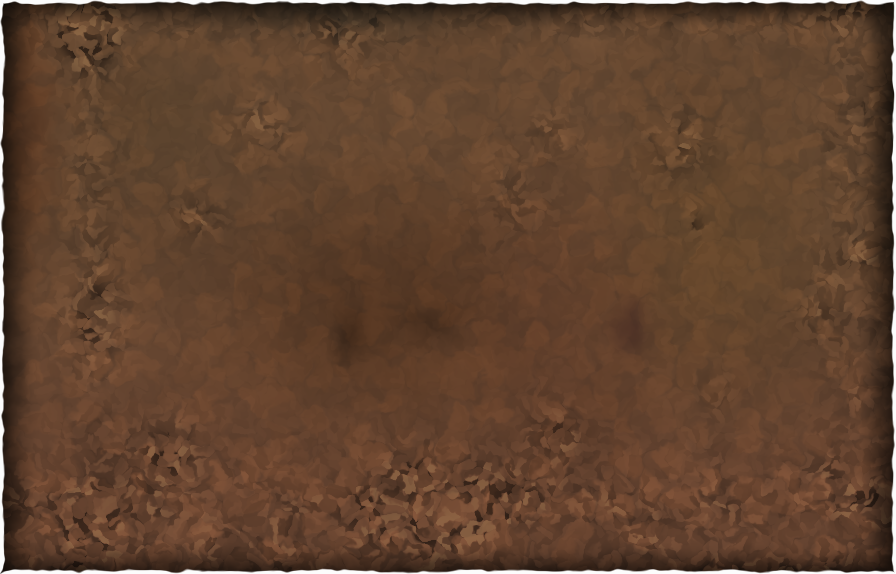
Write a Shadertoy shader that draws this texture.

```glsl
// Aged brown leather sheet with mottled flakes, burnt rim and torn edges.

const int CLUSTERS = 16;
// Worn clusters: centre x, centre y, radius (sheet height = 1)
const vec3 WORN[CLUSTERS] = vec3[CLUSTERS](
    vec3(0.45, 0.78, 0.05), vec3(0.97, 0.76, 0.04), vec3(0.89, 0.65, 0.06),
    vec3(1.21, 0.61, 0.025), vec3(1.18, 0.75, 0.06), vec3(0.16, 0.45, 0.05),
    vec3(1.41, 0.45, 0.04), vec3(1.50, 0.52, 0.06), vec3(0.29, 0.22, 0.06),
    vec3(0.96, 0.25, 0.05), vec3(0.86, 0.12, 0.07), vec3(0.71, 0.15, 0.07),
    vec3(1.25, 0.32, 0.03), vec3(0.34, 0.62, 0.04), vec3(0.62, 0.96, 0.07),
    vec3(0.15, 0.93, 0.06));

float hash(vec2 p) {
    vec3 q = fract(vec3(p.xyx) * 0.1031);
    q += dot(q, q.yzx + 33.33);
    return fract((q.x + q.y) * q.z);
}

float noise(vec2 p) {
    vec2 i = floor(p), f = fract(p);
    f = f * f * (3.0 - 2.0 * f);
    return mix(mix(hash(i), hash(i + vec2(1, 0)), f.x),
               mix(hash(i + vec2(0, 1)), hash(i + vec2(1, 1)), f.x), f.y);
}

float fbm(vec2 p) {
    float sum = 0.0, amp = 0.53;
    for (int i = 0; i < 4; i++) {
        sum += amp * noise(p);
        p = mat2(1.6, 1.2, -1.2, 1.6) * p + 17.3;
        amp *= 0.5;
    }
    return sum;
}

// Random tone per irregular cell, blended softly across the borders
float flakes(vec2 p, float sharpness) {
    vec2 cell = floor(p);
    float tone = 0.0, total = 0.0001;
    for (int y = -1; y <= 1; y++)
    for (int x = -1; x <= 1; x++) {
        vec2 id = cell + vec2(x, y);
        vec2 d = id + vec2(hash(id + 5.1), hash(id + 41.7)) - p;
        float w = exp(-sharpness * dot(d, d));
        tone += w * hash(id + 91.3);
        total += w;
    }
    return tone / total;
}

float spot(vec2 p, vec2 centre, vec2 size) {
    vec2 d = (p - centre) / size;
    return exp(-dot(d, d));
}

// How strongly the surface is flaked at a place
float wear(vec2 p, float aspect) {
    float w = 0.55 * (1.0 - smoothstep(0.08, 0.30, p.y));
    w += 0.40 * smoothstep(0.90, 0.98, p.y);
    w += 0.40 * spot(p, vec2(0.16, p.y), vec2(0.045, 1.0));
    w += 0.45 * smoothstep(aspect - 0.17, aspect - 0.08, p.x);
    for (int i = 0; i < CLUSTERS; i++)
        w += 0.70 * spot(p, WORN[i].xy, vec2(WORN[i].z));
    return clamp(w * (0.25 + 1.2 * noise(p * 16.0)), 0.0, 1.0);
}

// Broad colour zones of the hide
vec3 hide(vec2 p) {
    vec3 col = mix(vec3(0.410, 0.268, 0.188), vec3(0.402, 0.284, 0.192),
                   smoothstep(0.1, 0.7, p.y));
    col = mix(col, vec3(0.315, 0.198, 0.12), 0.75 * spot(p, vec2(0.68, 0.46), vec2(0.30, 0.20)));
    col = mix(col, vec3(0.385, 0.235, 0.16), 0.45 * spot(p, vec2(1.0, 0.45), vec2(0.18, 0.25)));
    col = mix(col, vec3(0.37, 0.265, 0.15), 0.50 * spot(p, vec2(1.25, 0.55), vec2(0.18, 0.22)));
    col = mix(col, vec3(0.34, 0.255, 0.165), 0.45 * spot(p, vec2(0.28, 0.80), vec2(0.12, 0.12)));
    col = mix(col, vec3(0.36, 0.19, 0.10), 0.45 * spot(p, vec2(0.04, 0.78), vec2(0.05, 0.25)));
    return col * (0.91 + 0.18 * fbm(p * 5.0));
}

void mainImage(out vec4 fragColor, in vec2 fragCoord) {
    float aspect = iResolution.x / iResolution.y;
    float pixel = 1.0 / iResolution.y;
    vec2 p = fragCoord * pixel;

    // Flakes on warped coordinates
    vec2 bend = vec2(fbm(p * 30.0), fbm(p * 30.0 + 60.0)) - 0.5;
    vec2 q = p + 0.040 * bend;
    float broad = flakes(q * 30.0, 20.0);
    float small = flakes(q * 78.0 + 9.0, 14.0);
    float worn = wear(p, aspect);

    vec3 col = hide(p + 0.05 * bend);
    col *= 1.0 + (0.10 + 0.15 * worn) * (broad - 0.5)
               + (0.07 + 0.55 * worn) * (small - 0.5);
    col += vec3(0.015, 0.0, -0.01) * (broad - 0.5);

    // Pale chips and dark pits
    float chip = smoothstep(0.74, 0.92, small) * smoothstep(0.35, 0.85, worn);
    float pit = smoothstep(0.26, 0.10, small) * smoothstep(0.55, 1.0, worn);
    col = mix(col, vec3(0.55, 0.42, 0.28), 0.45 * chip);
    col = mix(col, vec3(0.13, 0.085, 0.06), 0.50 * pit);

    // Soft stains
    col *= 1.0 - 0.28 * spot(q, vec2(0.61, 0.41), vec2(0.030, 0.045));
    col *= 1.0 - 0.20 * spot(q, vec2(0.75, 0.44), vec2(0.060, 0.035));
    col = mix(col, vec3(0.25, 0.15, 0.13), 0.55 * spot(q, vec2(1.095, 0.43), vec2(0.03, 0.04)));
    col = mix(col, vec3(0.20, 0.18, 0.14), 0.50 * spot(q, vec2(0.60, 0.98), vec2(0.25, 0.040)));

    // Burnt rim, deeper in the corners
    vec2 inset = min(p, vec2(aspect, 1.0) - p);
    float rim = min(inset.x, inset.y);
    vec2 fade = smoothstep(vec2(-0.030), vec2(0.075, 0.058), inset + 0.02 * bend);
    col *= mix(0.10, 1.0, fade.x * fade.y);

    // Torn outline on white
    float tear = 0.0055 + 0.005 * (noise(p * 36.0) - 0.5) + 0.004 * (noise(p * 80.0) - 0.5);
    float sheet = smoothstep(-pixel, pixel, rim - tear);
    fragColor = vec4(mix(vec3(0.99), col, sheet), 1.0);
}
```
